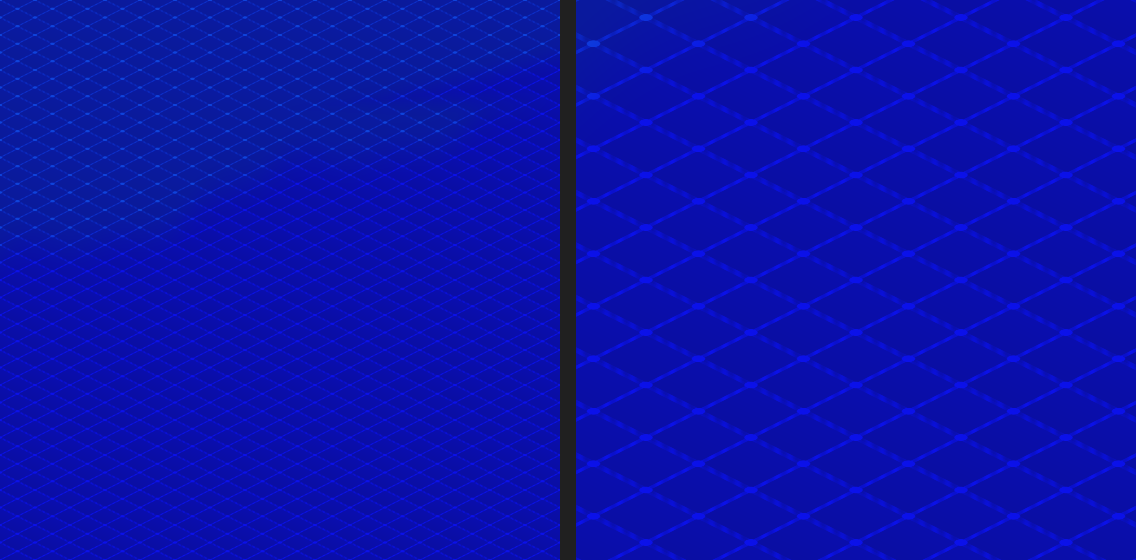
Left: the whole. Right: its middle third, enlarged.
A WebGL 2 fragment shader for this pattern:

```glsl
#version 300 es
precision highp float;
// A deep blue field of flat 2:1 rhombs, edged by rising and falling dashed
// lines that glow where they cross. Two skewed coordinates number the rhombs;
// a soft wavy front tints the upper left towards a duller, greener blue.

uniform vec2 u_resolution;
out vec4 fragColor;

const float TAU = 6.2831853;
const vec2  REPEATS = vec2(16.0, 32.0);       // rhombs across and down
const float DASHES_PER_RHOMB = 8.0;
const float RISING_HALF_WIDTH = 0.036;        // as a share of a rhomb
const float FALLING_HALF_WIDTH = 0.055;
const float RISING_STRENGTH = 0.85;
const float FALLING_STRENGTH = 0.62;
const float CROSSING_RADIUS = 0.09;
const float CROSSING_STRENGTH = 0.85;
const float SPARK_STRENGTH = 0.50;
const float SHADE = 0.045;
const float CELL_VARIATION = 0.010;
const float FRONT_SOFTNESS = 0.05;

const vec3 LOW_BASE  = vec3(0.038, 0.055, 0.660);
const vec3 LOW_LINE  = vec3(0.042, 0.070, 0.960);
const vec3 HIGH_BASE = vec3(0.038, 0.100, 0.615);
const vec3 HIGH_LINE = vec3(0.045, 0.200, 0.830);
const vec3 HIGH_SPARK = vec3(0.070, 0.340, 0.920);

float hash(vec2 p) {
    return fract(sin(dot(p, vec2(127.1, 311.7))) * 43758.5);
}

// Distance to the nearest whole number
float gridDistance(float v) {
    return abs(fract(v + 0.5) - 0.5);
}

float stroke(float d, float halfWidth, float blur) {
    return 1.0 - smoothstep(max(halfWidth - blur, 0.0), halfWidth + blur, d);
}

// 1 in the upper left tint, 0 in the plain blue
float tintMask(vec2 p) {
    float front = 0.525 + 0.31 * p.x + 0.025 * cos(2.0 * TAU * p.x)
                + 0.008 * sin(38.0 * p.x);
    float above = smoothstep(-FRONT_SOFTNESS, FRONT_SOFTNESS, p.y - front);
    // Blue wedge that opens towards the right edge
    float fromTip = p.x - 0.70;
    float wedge = abs(p.y - 0.825 - 0.1 * fromTip) - 0.15 * fromTip;
    return above * smoothstep(-0.03, 0.03, wedge);
}

void main() {
    vec2 p = gl_FragCoord.xy / u_resolution;
    vec2 q = p * REPEATS;
    vec2 skew = vec2(q.x + q.y, q.x - q.y);   // whole on falling, rising lines
    vec2 cell = floor(skew);
    vec2 inside = fract(skew);
    float blur = 0.5 * length(REPEATS / u_resolution);

    // Edges of the rhombs
    float dash = 0.5 + 0.5 * cos(TAU * DASHES_PER_RHOMB * q.x);
    float risingDistance = gridDistance(skew.y);
    float fallingDistance = gridDistance(skew.x);
    float rising = stroke(risingDistance, RISING_HALF_WIDTH, blur)
                 * mix(0.55, 1.0, dash) * RISING_STRENGTH;
    float middle = sin(0.5 * TAU * inside.y);
    float falling = stroke(fallingDistance, FALLING_HALF_WIDTH, blur)
                  * mix(0.30, 1.0, dash) * mix(0.65, 1.0, middle)
                  * FALLING_STRENGTH;
    float crossing = stroke(length(vec2(risingDistance, fallingDistance)),
                            CROSSING_RADIUS, blur);
    float line = max(max(rising, falling), CROSSING_STRENGTH * crossing);

    // Base, with slight shading in and between rhombs
    float tint = tintMask(p);
    vec3 color = mix(LOW_BASE, HIGH_BASE, tint);
    color.b += SHADE * (inside.x - 0.5) * (1.0 - 0.4 * tint);
    color.b += CELL_VARIATION * (hash(cell) - 0.5);

    // Lines, and the brighter crossings of the tinted part
    color = mix(color, mix(LOW_LINE, HIGH_LINE, tint), line);
    color = mix(color, HIGH_SPARK, SPARK_STRENGTH * crossing * tint);

    fragColor = vec4(color, 1.0);
}
```
